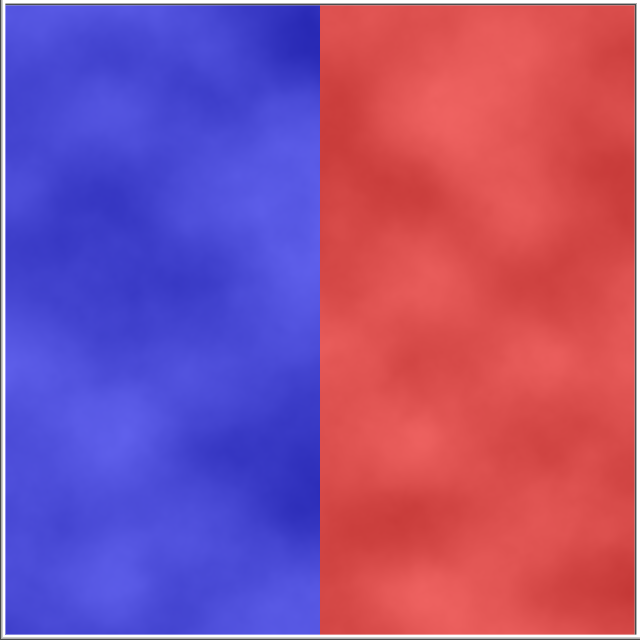
This background is drawn by a three.js fragment shader. Its source:

```glsl
// Two cloudy panels, blue on the left and red on the right, in a thin bevelled frame.
// Broad clouds are cosines across each panel whose strength swings down it;
// a few octaves of value noise bend them and add soft grain.
varying vec2 vUv;

const float TAU = 6.2831853;
const vec3 BLUE = vec3(0.285, 0.288, 0.835);
const vec3 RED = vec3(0.862, 0.312, 0.305);
const vec3 WHITE = vec3(1.0);
const vec3 GREY = vec3(0.69);
const vec3 DARK = vec3(0.28, 0.29, 0.29);
const float SPLIT = 0.5;          // border between the panels
const float CLOUD_DEPTH = 0.15;   // colour change of the clouds
const float GRAIN_DEPTH = 0.65;   // share of the noise
const float GRAIN_SCALE = 11.0;   // cells across the canvas
const float WARP = 0.025;         // bending of the broad clouds
const float FRAME = 0.0085;       // width of the frame
const float LINE = 0.002;         // width of one bevel line
const float SOFT = 0.0006;        // half width of smoothed edges

float hash(vec2 p) {
  vec3 q = fract(vec3(p.xyx) * 0.1031);
  q += dot(q, q.yzx + 33.33);
  return fract((q.x + q.y) * q.z);
}

float valueNoise(vec2 p) {
  vec2 cell = floor(p);
  vec2 f = fract(p);
  f = f * f * (3.0 - 2.0 * f);
  float low = mix(hash(cell), hash(cell + vec2(1.0, 0.0)), f.x);
  float high = mix(hash(cell + vec2(0.0, 1.0)), hash(cell + 1.0), f.x);
  return mix(low, high, f.y);
}

// Layered noise centred on zero
float grain(vec2 p) {
  float sum = 0.0;
  float weight = 0.5;
  for (int i = 0; i < 5; i++) {
    sum += weight * (valueNoise(p) - 0.5);
    p = mat2(1.6, 1.2, -1.2, 1.6) * p + 7.3;
    weight *= 0.5;
  }
  return sum;
}

float wave(float t, float period, float peak) {
  return cos(TAU * (t - peak) / period);
}

// First four cosine modes across a panel
vec4 modes(float x) {
  return cos(0.5 * TAU * x * vec4(0.0, 1.0, 2.0, 3.0));
}

// Broad clouds; x runs across the panel, y runs down from the top
float blueClouds(vec2 p) {
  vec4 strength = vec4(
    0.13 * wave(p.y, 0.32, 0.27),
    0.42 * wave(p.y, 0.75, 0.72),
    -0.27 * wave(p.y, 0.75, 0.0),
    0.17 * wave(p.y, 0.25, 0.31));
  return dot(strength, modes(p.x));
}

float redClouds(vec2 p) {
  vec4 strength = vec4(
    0.11 * wave(p.y, 0.5, 0.06) - 0.03,
    0.30 * p.y * wave(p.y, 0.25, 0.69),
    0.18 * wave(p.y, 0.75, 0.56) - 0.1,
    0.17 * wave(p.y, 0.25, 0.81));
  return dot(strength, modes(p.x));
}

float edge(float d, float start) {
  return smoothstep(start - SOFT, start + SOFT, d);
}

float band(float d, float start) {
  return edge(d, start) - edge(d, start + LINE);
}

void main() {
  vec2 uv = vUv;

  // Cloud panels
  vec2 bend = vec2(grain(uv * 9.0 + 21.0), grain(uv * 9.0 + 54.0));
  vec2 place = vec2(uv.x, 1.0 - uv.y) + WARP * bend;
  float noise = GRAIN_DEPTH * grain(uv * GRAIN_SCALE + 3.0);
  float blueShade = blueClouds(place * vec2(2.0, 1.0)) + noise;
  float redShade = redClouds((place - vec2(SPLIT, 0.0)) * vec2(2.0, 1.0)) + noise;
  vec3 blue = BLUE + CLOUD_DEPTH * blueShade;
  vec3 red = RED + CLOUD_DEPTH * redShade;
  vec3 panel = mix(blue, red, edge(uv.x, SPLIT));

  // Frame: lines hug the panels at top and right, the rim at left and bottom
  float lowSide = min(uv.x, uv.y);
  float highSide = min(1.0 - uv.x, 1.0 - uv.y);
  float inside = edge(lowSide, FRAME);
  vec3 color = WHITE;
  color = mix(color, GREY, inside * band(highSide, FRAME - 2.0 * LINE));
  color = mix(color, DARK, inside * band(highSide, FRAME - LINE));
  color = mix(color, panel, inside * edge(highSide, FRAME));
  color = mix(color, GREY, band(lowSide, LINE));
  color = mix(color, DARK, 1.0 - edge(lowSide, LINE));

  gl_FragColor = vec4(color, 1.0);
}
```
